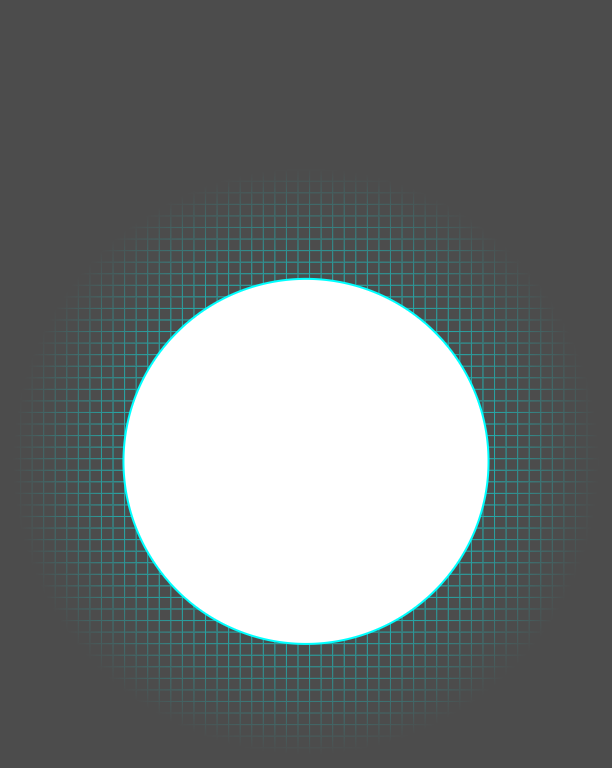
Give the GLSL for this background, as a Shadertoy shader.

```glsl
// A white disc with a thin cyan rim on flat dark grey, over a fine square grid
// of cyan lines that fades out with distance from the disc.
// Lengths are in canvas widths; edges are smoothed by pixel coverage.

// Share of a pixel covered by a band of the given width, d from its middle.
vec2 bandCoverage(vec2 d, float width, float pixel) {
    vec2 upper = min(d + 0.5 * pixel, vec2(0.5 * width));
    vec2 lower = max(d - 0.5 * pixel, vec2(-0.5 * width));
    return clamp((upper - lower) / pixel, 0.0, 1.0);
}

// Antialiased filled disc, from the distance to its centre.
float discCoverage(float dist, float radius, float pixel) {
    return clamp((radius - dist) / pixel + 0.5, 0.0, 1.0);
}

void mainImage(out vec4 fragColor, in vec2 fragCoord) {
    float pixel = 1.0 / iResolution.x;
    vec2 p = fragCoord * pixel - vec2(0.5, 0.501);
    float dist = length(p);

    vec3 cyan = vec3(0.0, 1.0, 1.0);
    vec3 color = vec3(0.3);

    // Grid: signed offset to the nearest line on each axis
    float spacing = 0.01889;
    vec2 cell = (p - vec2(0.0058, 0.0044)) / spacing;
    vec2 offset = (fract(cell + 0.5) - 0.5) * spacing;
    vec2 lines = bandCoverage(offset, 0.0017, pixel);
    float fade = 0.55 * clamp((0.478 - dist) / 0.178, 0.0, 1.0);
    color = mix(color, cyan, fade * max(lines.x, lines.y));

    // Cyan rim, then the white disc inside it
    color = mix(color, cyan, discCoverage(dist, 0.2999, pixel));
    color = mix(color, vec3(1.0), discCoverage(dist, 0.2966, pixel));

    fragColor = vec4(color, 1.0);
}
```
